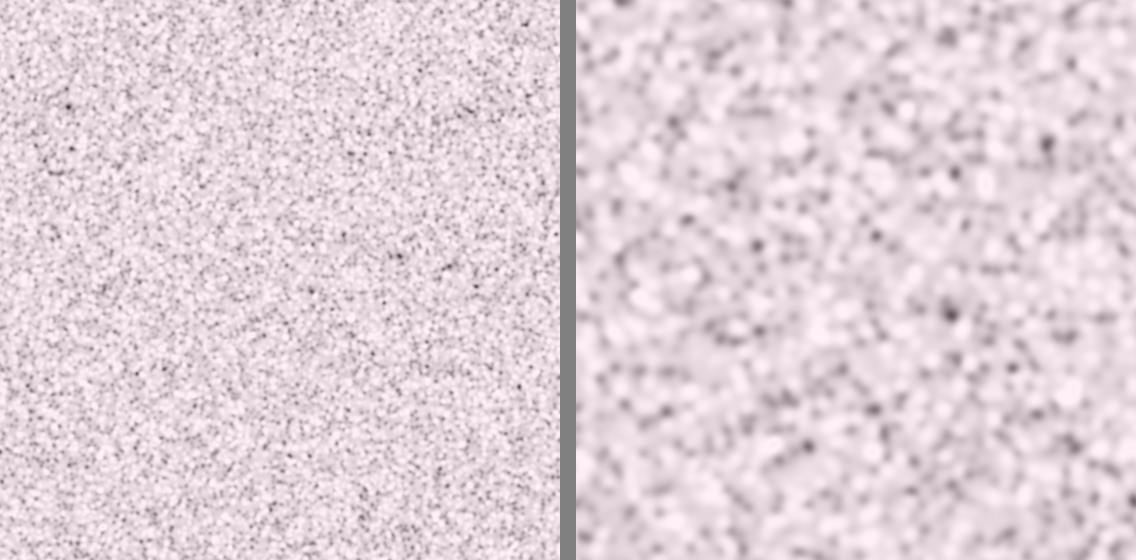
Left, the full canvas; right, a detail of the centre.
Reproduce this texture procedurally as a WebGL 2 fragment shader.

```glsl
#version 300 es
precision highp float;
// Pale pink-grey speckled stone: fine soft grain with a few dark flecks.
uniform vec2 u_resolution;
out vec4 fragColor;

// Three random values in 0..1 for each integer cell.
vec3 hash3(ivec2 cell) {
    uvec3 h = uvec3(uvec2(cell + 4096), 77u) * 1664525u + 1013904223u;
    h.x += h.y * h.z; h.y += h.z * h.x; h.z += h.x * h.y;
    h ^= h >> 16u;
    h.x += h.y * h.z; h.y += h.z * h.x; h.z += h.x * h.y;
    return vec3(h >> 8u) / 16777216.0;
}

// Sum of scattered light and dark grains, scaled to unit variance.
float grainNoise(vec2 p) {
    ivec2 cell = ivec2(floor(p));
    float sum = 0.0;
    for (int y = -2; y <= 2; y++) {
        for (int x = -2; x <= 2; x++) {
            ivec2 id = cell + ivec2(x, y);
            vec3 rnd = hash3(id);
            vec2 offset = p - vec2(id) - rnd.xy;
            float d2 = dot(offset, offset);
            // A slight negative rim leaves a halo around each grain.
            sum += (rnd.z * 2.0 - 1.0) * (1.0 - 0.7 * d2) * exp(-2.0 * d2);
        }
    }
    return sum * 2.32;
}

// Rare round flecks, at most one in each cell.
float flecks(vec2 p) {
    ivec2 id = ivec2(floor(p));
    vec3 rnd = hash3(id + 911);
    vec2 offset = fract(p) - mix(vec2(0.2), vec2(0.8), rnd.xy);
    return step(rnd.z, 0.06) * exp(-126.0 * dot(offset, offset));
}

void main() {
    vec2 uv = gl_FragCoord.xy / u_resolution.y;
    float grain = grainNoise(uv * 135.0) - 3.5 * flecks(uv * 12.0);

    // The curve stretches the shadows and compresses the highlights.
    float tone = 0.9 + 0.067 * grain - 0.011 * grain * grain;
    vec3 color = vec3(tone) - vec3(0.0, 0.06, 0.03);
    fragColor = vec4(clamp(color, 0.0, 1.0), 1.0);
}
```
